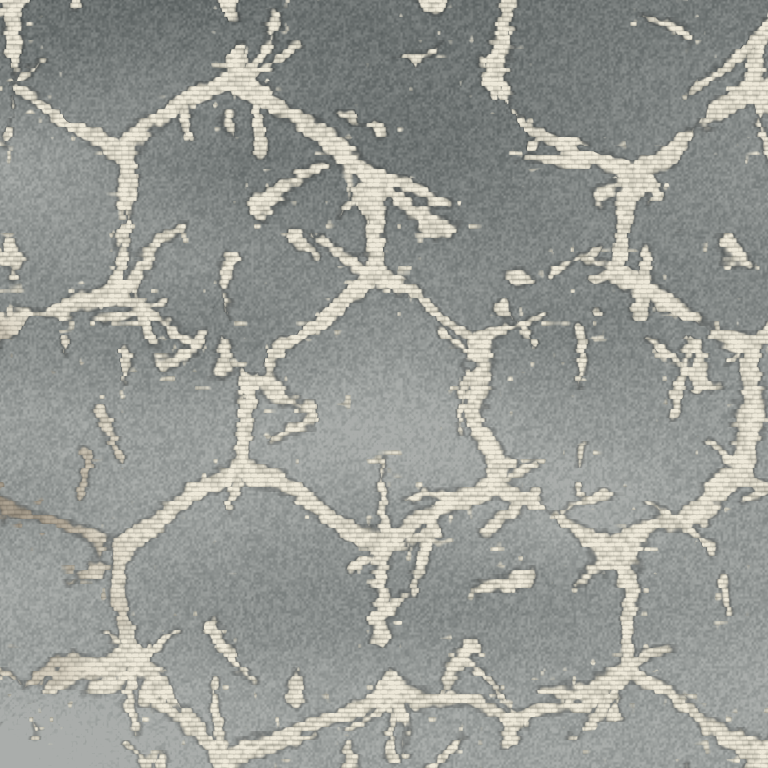
This pattern is drawn by a Shadertoy shader. Its source:

```glsl
// Woven jacquard: cracked hexagon outlines in cream thread on grey satin.
// A jittered hexagon lattice supplies tapered edges, and hashed splinters
// branch off it; stepping by thread rows gives the frayed woven outline.

const vec2  CELL        = vec2(0.333, 0.25);    // repeat across, row pitch
const vec2  ORIGIN      = vec2(0.153, 0.207);   // centre of one upright edge
const float UPRIGHT     = 0.145;                // length of upright edges
const float JITTER      = 0.050;                // wander of lattice corners
const float EDGE_WIDTH  = 0.0098;               // half width of main lines
const float KNOT        = 0.0060;               // extra half width at corners
const float CHIP_WIDTH  = 0.0112;               // half width of splinters
const int   CHIPS       = 10;                   // splinters per lattice node
const float MISSING     = 0.10;                 // share of absent edges
const vec2  THREAD      = vec2(0.0090, 0.0060); // stitch length, row height
const vec3  SATIN_DARK  = vec3(0.34, 0.365, 0.365);
const vec3  SATIN_LIGHT = vec3(0.665, 0.68, 0.67);
const vec3  CREAM_DARK  = vec3(0.60, 0.59, 0.54);
const vec3  CREAM_LIGHT = vec3(0.93, 0.91, 0.85);
const vec3  WORN        = vec3(0.56, 0.52, 0.46);

float hash(vec2 p) {
    vec3 q = fract(vec3(p.xyx) * 0.1031);
    q += dot(q, q.yzx + 33.33);
    return fract((q.x + q.y) * q.z);
}

vec2 hash2(vec2 p) {
    return vec2(hash(p + 17.3), hash(p.yx + 71.9));
}

float noise(vec2 p) {
    vec2 i = floor(p), f = fract(p);
    f = f * f * (3.0 - 2.0 * f);
    return mix(mix(hash(i), hash(i + vec2(1, 0)), f.x),
               mix(hash(i + vec2(0, 1)), hash(i + vec2(1, 1)), f.x), f.y);
}

// Distance to a segment whose half width tapers from wa to wb
float stroke(vec2 p, vec2 a, vec2 b, float wa, float wb) {
    vec2 ab = b - a;
    float t = clamp(dot(p - a, ab) / dot(ab, ab), 0.0, 1.0);
    return length(p - a - ab * t) - mix(wa, wb, t);
}

// Lattice corner at the top (side = 1) or bottom (side = -1) of an upright
vec2 corner(vec2 node, float side) {
    vec2 c = vec2(node.x + 0.5 * node.y, node.y) * CELL;
    return c + vec2(0.0, 0.5 * side * UPRIGHT)
             + (hash2(node * 3.0 + side + 40.0) - 0.5) * JITTER;
}

float edge(vec2 p, vec2 a, vec2 b, vec2 id) {
    vec2 w = EDGE_WIDTH * (0.5 + 0.75 * hash2(id));
    float knot = KNOT * exp(-min(length(p - a), length(p - b)) / 0.03);
    return hash(id + 5.7) < MISSING ? 1.0 : stroke(p, a, b, w.x, w.y) - knot;
}

float splinters(vec2 p, vec2 node, vec2 top, vec2 bottom) {
    float d = 1.0;
    for (int n = 0; n < CHIPS; n++) {
        vec2 id = node * 11.0 + float(n) * 7.3 + 200.0;
        vec2 r = hash2(id), s = hash2(id + 91.0);
        // Directions follow the three edge axes, loosely
        float angle = radians(30.0 + 60.0 * floor(r.x * 6.0) + 34.0 * (r.y - 0.5));
        vec2 dir = vec2(cos(angle), sin(angle));
        float len = mix(0.025, 0.130, hash(id + 3.1));
        float w = CHIP_WIDTH * mix(0.6, 1.0, hash(id + 8.7));
        // The first four spring from corners, the rest float inside cells
        vec2 a = 0.5 * (top + bottom) + (s - 0.5) * CELL * vec2(1.0, 1.15) - 0.5 * len * dir;
        if (n < 4) a = n < 2 ? bottom : top;
        d = min(d, stroke(p, a, a + dir * len, w, w * 0.4));
    }
    return d;
}

float lattice(vec2 p) {
    float row = round(p.y / CELL.y);
    vec2 base = vec2(round(p.x / CELL.x - 0.5 * row), row);
    float d = 1.0;
    for (int j = -1; j <= 1; j++)
    for (int i = -1; i <= 1; i++) {
        vec2 node = base + vec2(i, j);
        vec2 top = corner(node, 1.0), bottom = corner(node, -1.0);
        vec2 id = node * 5.0 + 100.0;
        d = min(d, edge(p, bottom, top, id));
        d = min(d, edge(p, top, corner(node + vec2(0, 1), -1.0), id + 1.3));
        d = min(d, edge(p, top, corner(node + vec2(-1, 1), -1.0), id + 2.6));
        d = min(d, splinters(p, node, top, bottom));
    }
    return d;
}

void mainImage(out vec4 fragColor, in vec2 fragCoord) {
    vec2 p = fragCoord / iResolution.y;
    float px = 1.0 / iResolution.y;

    // Thread rows step and fray the outline
    float row = floor(p.y / THREAD.y);
    vec2 q = vec2(p.x + (hash(vec2(row, 3.0)) - 0.5) * 0.004,
                  mix(p.y, (row + 0.5) * THREAD.y, 0.6));
    vec2 bend = vec2(noise(q * 13.0 + 4.0), noise(q * 13.0 + 31.0)) - 0.5;
    float d = lattice(q - ORIGIN + bend * 0.036);
    d += (noise(q * vec2(85.0, 130.0)) - 0.5) * 0.009;
    d += 0.022 * smoothstep(0.66, 0.88, noise(q * 21.0 + 50.0));
    float rim = d;
    // Loose flecks gather near the lines
    float fleck = noise(q * vec2(75.0, 95.0) + 60.0) - 0.88 - 5.0 * max(d - 0.010, 0.0);
    d = min(d, -0.03 * fleck);
    float thread = smoothstep(1.2 * px, -1.2 * px, d);

    // Satin ground: broad folds, then twill and fine grain
    float fold = noise(p * vec2(1.8, 5.0) + 8.0) + 0.5 * noise(p * vec2(4.0, 9.0) + 21.0) - 0.75;
    float tone = 0.75 - 0.36 * smoothstep(0.5, 0.95, p.y) + 0.52 * fold;
    tone += 0.20 * smoothstep(0.4, 0.0, p.x) * smoothstep(0.95, 0.75, p.y);
    tone += 0.36 * (noise(p * vec2(350.0, 320.0)) - 0.5);
    tone += 0.16 * (noise(vec2(p.x + p.y, p.y - p.x) * vec2(90.0, 220.0)) - 0.5);
    vec3 satin = mix(SATIN_DARK, SATIN_LIGHT, clamp(tone, 0.0, 1.0));
    // Lines press a shadow into the ground, deepest at their rim
    satin *= 1.0 - 0.24 * smoothstep(0.006, 0.0, rim);

    // Cream stitches laid in staggered rows
    float along = fract(p.x / THREAD.x + 0.5 * mod(row, 2.0) + 0.5 * hash(vec2(row, 8.0)));
    float across = abs(fract(p.y / THREAD.y) - 0.5) * 2.0;
    float lit = (1.0 - 0.60 * across * across) * (0.75 + 0.25 * smoothstep(0.0, 0.5, along));
    lit = 0.14 + 0.88 * lit + 0.65 * (noise(p * vec2(130.0, 200.0)) - 0.5);
    lit -= 0.30 * smoothstep(-0.004, 0.0, d);
    vec3 cream = mix(CREAM_DARK, CREAM_LIGHT, clamp(lit, 0.0, 1.0));

    // Tarnished patch near the left border
    float wear = smoothstep(0.26, 0.05, length((p - vec2(0.0, 0.34)) * vec2(1.2, 0.8))
                                       + 0.08 * (noise(p * 25.0) - 0.5));
    cream = mix(cream, WORN * (0.8 + 0.3 * lit), 0.85 * wear);

    fragColor = vec4(mix(satin, cream, thread), 1.0);
}
```
